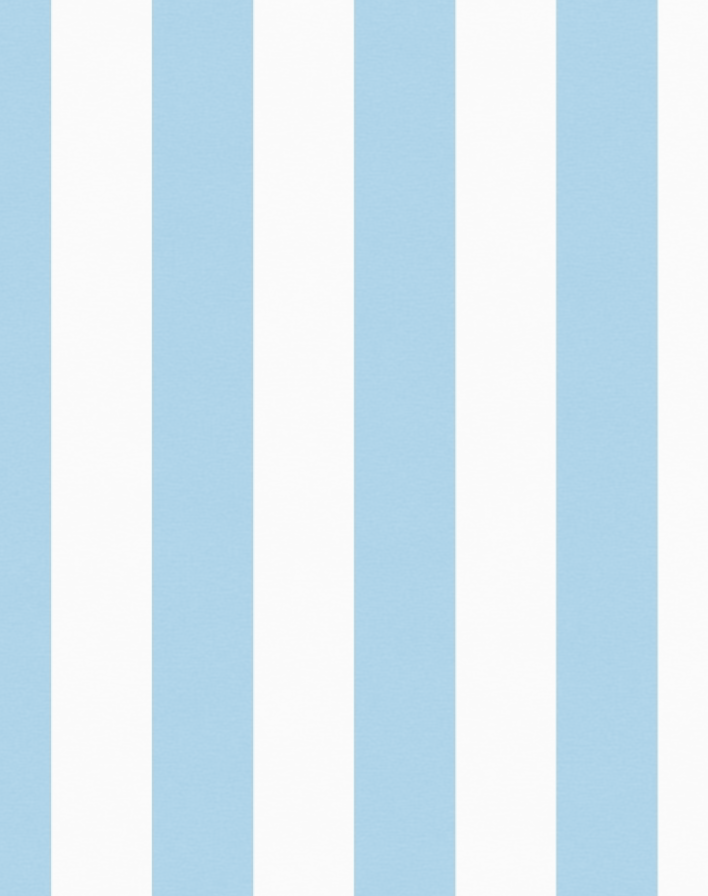
Reproduce this pattern procedurally as a Shadertoy shader.

```glsl
// Broad vertical awning stripes in sky blue on off-white, like printed cloth.
// A repeated distance to the stripe edge sets the fill, its thin greyed rim and
// pale fringe; stretched gradient noise adds a faint horizontal weave.

const float STRIPE_PERIOD = 0.2855;   // in canvas widths: 3.5 repeats across
const float STRIPE_HALF_WIDTH = 0.0714;
const float FIRST_CENTRE = 0.0008;
const float RIM_WIDTH = 0.0028;
const float FRINGE_WIDTH = 0.0018;

const vec3 OFF_WHITE = vec3(0.982, 0.982, 0.982);
const vec3 SKY_BLUE = vec3(0.687, 0.832, 0.914);
const vec3 RIM_BLUE = vec3(0.715, 0.822, 0.875);
const vec3 FRINGE_BLUE = vec3(0.90, 0.96, 0.98);

// Pseudo-random gradient for a lattice point, each component in -1..1
vec2 hashGradient(vec2 cell) {
    vec3 p = fract(cell.xyx * vec3(0.1031, 0.1030, 0.0973));
    p += dot(p, p.yzx + 33.33);
    return fract((p.xx + p.yz) * p.zy) * 2.0 - 1.0;
}

float gradientNoise(vec2 p) {
    vec2 cell = floor(p);
    vec2 f = p - cell;
    vec2 blend = f * f * f * (f * (f * 6.0 - 15.0) + 10.0);
    float a = dot(hashGradient(cell), f);
    float b = dot(hashGradient(cell + vec2(1, 0)), f - vec2(1, 0));
    float c = dot(hashGradient(cell + vec2(0, 1)), f - vec2(0, 1));
    float d = dot(hashGradient(cell + vec2(1, 1)), f - vec2(1, 1));
    return mix(mix(a, b, blend.x), mix(c, d, blend.x), blend.y);
}

// Signed distance to the nearest stripe edge, negative inside the stripe
float stripeDistance(float x, float period, float halfWidth) {
    float offset = (fract(x / period + 0.5) - 0.5) * period;
    return abs(offset) - halfWidth;
}

// Smooth coverage of the region where dist is below zero
float coverage(float dist, float pixel) {
    return 1.0 - smoothstep(-0.5 * pixel, 0.5 * pixel, dist);
}

// Fine grain, short horizontal threads and broad faint unevenness
float weave(vec2 p) {
    float grain = gradientNoise(p * vec2(190.0, 230.0));
    float threads = gradientNoise(p * vec2(55.0, 250.0) + 17.3);
    float drift = gradientNoise(p * vec2(7.0, 16.0) + 41.7);
    return 0.6 * grain + 0.5 * threads + 0.2 * drift;
}

void mainImage(out vec4 fragColor, in vec2 fragCoord) {
    float pixel = 1.0 / iResolution.x;
    vec2 p = fragCoord * pixel;

    float dist = stripeDistance(p.x - FIRST_CENTRE, STRIPE_PERIOD, STRIPE_HALF_WIDTH);
    float stripe = coverage(dist, pixel);

    // Layers from the ground up: fringe, rim, then the stripe body
    vec3 colour = mix(OFF_WHITE, FRINGE_BLUE, coverage(dist - FRINGE_WIDTH, pixel));
    colour = mix(colour, RIM_BLUE, stripe);
    colour = mix(colour, SKY_BLUE, coverage(dist + RIM_WIDTH, pixel));

    // Weave shows more in the dyed stripe, mostly in red
    vec3 weaveTint = mix(vec3(0.006), vec3(0.036, 0.024, 0.018), stripe);
    colour += weaveTint * weave(p);

    fragColor = vec4(clamp(colour, 0.0, 1.0), 1.0);
}
```
